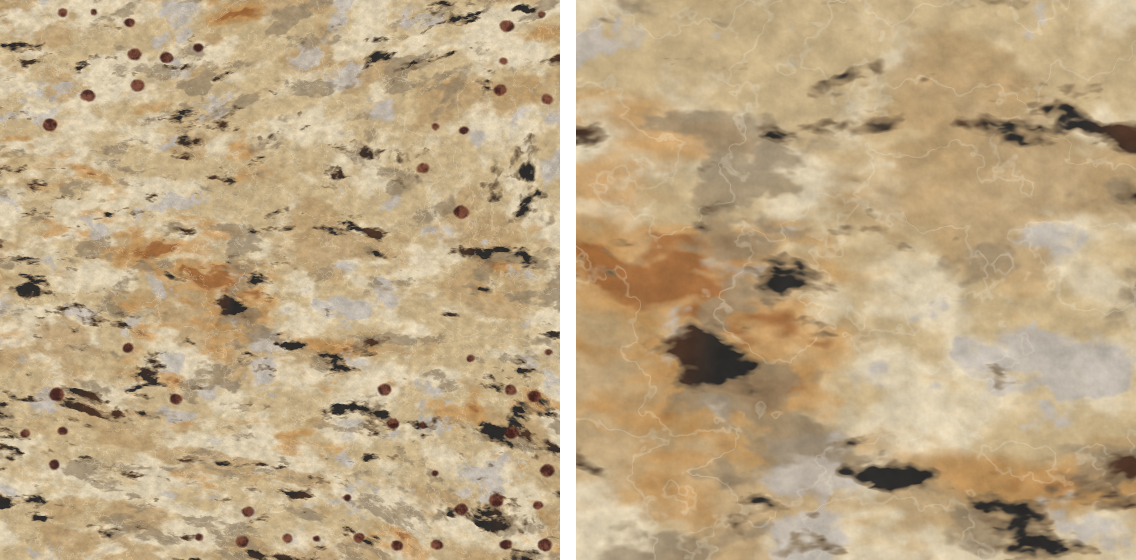
Left: the whole. Right: its middle third, enlarged.
Reproduce this texture procedurally as a Shadertoy shader.

```glsl
// Polished cream granite: mottled feldspar crossed by ragged dark mica flecks,
// with grey quartz, ochre stains and small round garnets. Stretched, warped
// fractal noise is thresholded into each mineral, layered from pale to dark.

float hash(vec2 p) {
    return fract(sin(dot(p, vec2(127.1, 311.7))) * 43758.5453);
}

float noise(vec2 p) {
    vec2 i = floor(p), f = fract(p);
    f = f * f * (3.0 - 2.0 * f);
    return mix(mix(hash(i), hash(i + vec2(1, 0)), f.x),
               mix(hash(i + vec2(0, 1)), hash(i + vec2(1, 1)), f.x), f.y);
}

// Fractal noise, normalised to 0..1 around 0.5
float fbm(vec2 p) {
    float sum = 0.0, amp = 1.0, total = 0.0;
    for (int i = 0; i < 5; i++) {
        sum += amp * noise(p);
        total += amp;
        amp *= 0.58;
        p = mat2(0.88, 0.47, -0.47, 0.88) * p * 2.03 + 17.3;
    }
    return sum / total;
}

// Coverage of scattered round grains, at most one per cell
float garnets(vec2 p) {
    p += 0.006 * (vec2(fbm(p * 45.0), fbm(p * 45.0 + 31.0)) - 0.5);
    vec2 cell = floor(p * 15.0);
    vec2 centre = 0.28 + 0.44 * vec2(hash(cell + 3.1), hash(cell + 8.7));
    float radius = mix(0.08, 0.19, hash(cell + 5.3));
    float chance = 0.6 * smoothstep(0.3, 0.8, noise(cell * 0.3 + 40.0));
    float present = step(hash(cell + 1.9), chance);
    vec2 d = (fract(p * 15.0) - centre) * vec2(0.9, 1.05);
    return present * (1.0 - smoothstep(radius - 0.04, radius + 0.04, length(d)));
}

void mainImage(out vec4 fragColor, in vec2 fragCoord) {
    vec2 uv = fragCoord / iResolution.y;

    // Flow of the stone: level grain that dips low down and climbs higher up
    vec2 p = uv;
    p.y -= mix(-0.14, 0.12, uv.y) * uv.x;
    p.y += 0.07 * (noise(uv * 3.5 + 5.0) - 0.5);
    p += 0.012 * (vec2(fbm(uv * 22.0), fbm(uv * 22.0 + 60.0)) - 0.5);

    // Feldspar ground
    float mottle = fbm(p * vec2(15, 27) + 11.0);
    vec3 col = mix(vec3(0.78, 0.69, 0.53), vec3(0.87, 0.81, 0.69),
                   smoothstep(0.40, 0.62, mottle));
    float tan1 = fbm(p * vec2(9, 19) + 83.0);
    col = mix(col, vec3(0.71, 0.59, 0.42), 0.75 * smoothstep(0.54, 0.67, tan1));

    // Ochre and rust stains
    float stain = fbm(p * vec2(7, 17) + 140.0);
    col = mix(col, vec3(0.74, 0.54, 0.31), 0.65 * smoothstep(0.60, 0.72, stain));
    col = mix(col, vec3(0.55, 0.33, 0.17), 0.70 * smoothstep(0.73, 0.80, stain));

    // Cool quartz and smoky translucent patches
    float quartz = fbm(p * vec2(13, 20) + 210.0);
    col = mix(col, vec3(0.74, 0.71, 0.68), 0.80 * smoothstep(0.63, 0.70, quartz));
    float smoke = fbm(p * vec2(14, 30) + 270.0);
    col = mix(col, vec3(0.58, 0.51, 0.41), 0.72 * smoothstep(0.58, 0.68, smoke));

    // Pale crystal seams
    float seam = abs(fbm(p * vec2(20, 28) + 330.0) - 0.5);
    col = mix(col, vec3(0.90, 0.86, 0.77), 0.28 * (1.0 - smoothstep(0.0, 0.025, seam)));

    // Mica flecks: brown rim, near-black core, gathered in drifts
    float drift = fbm(uv * vec2(5, 8) + 390.0) - 0.5;
    float fleck = fbm(p * vec2(15, 40) + 450.0) + 0.38 * drift + 0.12 * (smoke - 0.5);
    float tint = noise(p * vec2(18, 26) + 500.0);
    vec3 core = mix(vec3(0.15, 0.15, 0.15), vec3(0.29, 0.19, 0.14),
                    smoothstep(0.45, 0.85, tint));
    col = mix(col, vec3(0.48, 0.40, 0.30), 0.80 * smoothstep(0.61, 0.69, fleck));
    col = mix(col, core, 0.92 * smoothstep(0.675, 0.735, fleck));

    // Garnets, mottled from wine red to brown
    vec3 wine = mix(vec3(0.24, 0.12, 0.11), vec3(0.46, 0.27, 0.20),
                    smoothstep(0.35, 0.7, fbm(uv * 80.0)));
    col = mix(col, wine, 0.92 * garnets(uv));

    // Fine grain over everything
    col *= 1.0 + 0.30 * (fbm(uv * vec2(85, 105) + 620.0) - 0.5);
    fragColor = vec4(clamp(col, 0.0, 1.0), 1.0);
}
```
